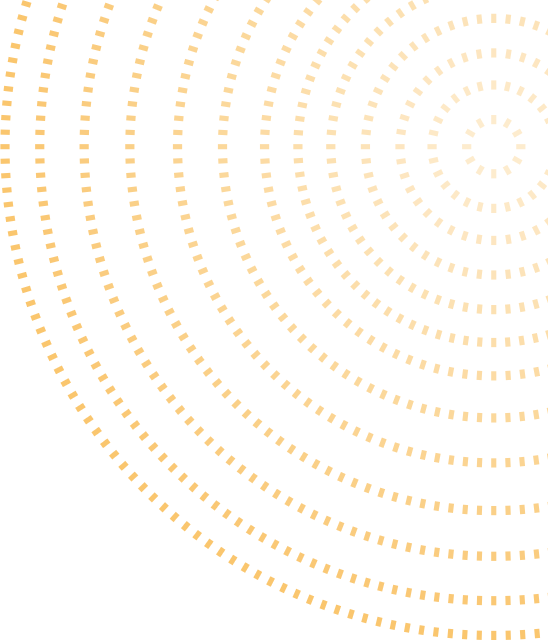
Reproduce this background procedurally as a Shadertoy shader.

```glsl
// Concentric rings of small amber dashes on white, centred at the upper right.
// Each ring folds the angle into one repeated sector and draws a radial box there;
// the tint fades from deep amber on the outer ring to pale cream at the centre.

const float TAU = 6.2831853;

// Ring radii as fractions of the canvas height.
const float RADII[13] = float[13](
    0.0423, 0.0964, 0.1465, 0.2005, 0.2546, 0.3060, 0.3581,
    0.4238, 0.4941, 0.5686, 0.6400, 0.7094, 0.7637);

// Antialiased coverage of an axis-aligned box, with a one-pixel edge.
float boxCoverage(vec2 p, vec2 halfSize, float pixel) {
    vec2 cover = clamp((halfSize - abs(p)) / pixel + 0.5, 0.0, 1.0);
    return cover.x * cover.y;
}

// Coverage of all dashes on one ring.
float dashedRing(vec2 p, float radius, float pixel) {
    // A multiple of four keeps a dash on every axis.
    float count = 4.0 * floor((278.0 * radius + 1.1) / 4.0 + 0.5);
    float sector = TAU / count;
    float angle = atan(p.y, p.x);
    angle -= sector * floor(angle / sector + 0.5);
    vec2 local = length(p) * vec2(cos(angle), sin(angle)) - vec2(radius, 0.0);
    return boxCoverage(local, vec2(0.0072, 0.0040), pixel);
}

void mainImage(out vec4 fragColor, in vec2 fragCoord) {
    float pixel = 1.0 / iResolution.y;
    vec2 center = vec2(0.901 * iResolution.x * pixel, 0.7708);
    vec2 p = fragCoord * pixel - center;

    // Accumulate the rings, stronger in colour further out.
    float ink = 0.0;
    for (int i = 0; i < 13; i++) {
        float strength = 0.29 + 0.69 * RADII[i] / RADII[12];
        ink = max(ink, strength * dashedRing(p, RADII[i], pixel));
    }

    vec3 amber = vec3(0.978, 0.77, 0.42);
    fragColor = vec4(mix(vec3(1.0), amber, ink), 1.0);
}
```
